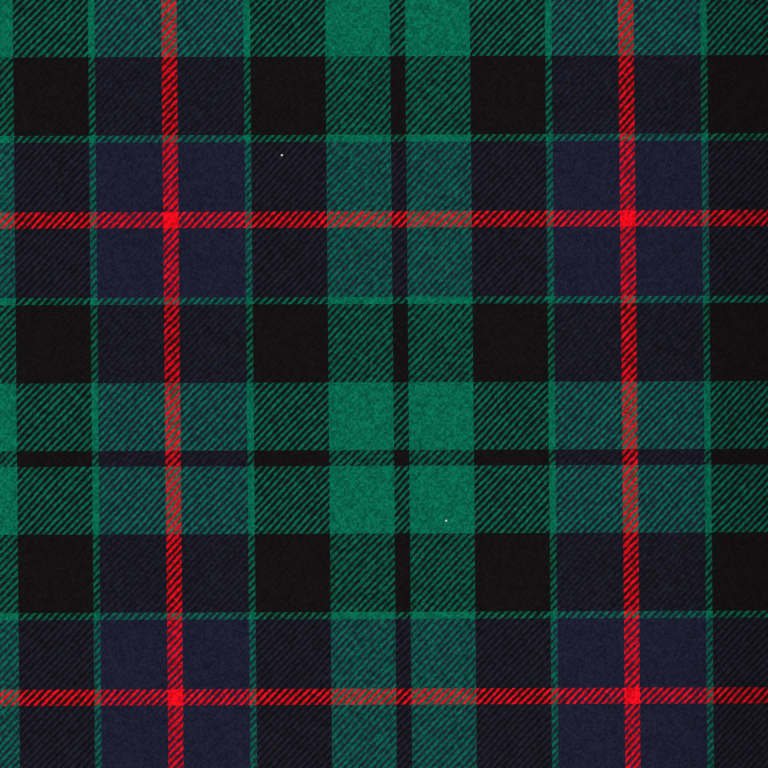
Reproduce this texture procedurally as a Shadertoy shader.

```glsl
// Woven tartan: one mirrored stripe sequence colours both warp and weft,
// and a soft, broken diagonal twill decides which of the two lies on top.
// Fibre grain, a slight skew, soft shading and lint make it look like cloth.

const vec3 RED   = vec3(0.93, 0.045, 0.115);
const vec3 NAVY  = vec3(0.115, 0.120, 0.195);
const vec3 BLACK = vec3(0.082, 0.074, 0.072);
const vec3 GREEN = vec3(0.035, 0.405, 0.305);
const vec3 LINT  = vec3(0.75, 0.78, 0.74);

const vec2 SETT_SIZE   = vec2(0.595, 0.6215);   // one full repeat
const vec2 SETT_ORIGIN = vec2(0.2245, 0.7145);  // centre of a red crossing
const vec2 SKEW        = vec2(0.0095, -0.0035); // lean of warp and weft

// Stripe edges, from the red centre (0) to the dark mirror line (1)
const float RED_EDGE    = 0.034;
const float LINE_CENTRE = 0.340;
const float LINE_HALF   = 0.015;
const float BLACK_EDGE  = 0.683;
const float GREEN_EDGE  = 0.967;

const float TWILL_RIBS = 62.0;  // diagonal ribs per repeat
const float WARP_COVER = 0.54;  // share of the surface shown by the warp
const float RIB_SOFT   = 0.17;  // rounding of the rib edges
const float RIB_BREAK  = 0.22;  // how far single threads disturb a rib
const float SHOW_THROUGH = 0.11; // lower yarn seen between the upper ones
const float RIB_SHADE  = 0.04;
const float GRAIN      = 0.50;
const float LINT_SIZE  = 0.0016;
const int   LINT_COUNT = 2;
const float TAU = 6.2831853;

float hash(vec2 p) {
    vec3 q = fract(vec3(p.xyx) * 0.1031);
    q += dot(q, q.yzx + 33.33);
    return fract((q.x + q.y) * q.z);
}

float valueNoise(vec2 p) {
    vec2 i = floor(p), f = fract(p);
    f = f * f * (3.0 - 2.0 * f);
    float low  = mix(hash(i), hash(i + vec2(1, 0)), f.x);
    float high = mix(hash(i + vec2(0, 1)), hash(i + vec2(1, 1)), f.x);
    return mix(low, high, f.y);
}

// Antialiased step: 0 below the edge, 1 above
float softStep(float edge, float x, float blur) {
    return smoothstep(edge - blur, edge + blur, x);
}

// Yarn colour at a position counted in repeats
vec3 yarnColour(float s, float blur) {
    float d = 2.0 * abs(s - floor(s + 0.5));
    vec3 c = mix(RED, NAVY, softStep(RED_EDGE, d, blur));
    c = mix(c, BLACK, softStep(LINE_CENTRE, d, blur));
    c = mix(GREEN, c, softStep(LINE_HALF, abs(d - LINE_CENTRE), blur));
    c = mix(c, GREEN, softStep(BLACK_EDGE, d, blur));
    return mix(c, BLACK, softStep(GREEN_EDGE, d, blur));
}

void mainImage(out vec4 fragColor, in vec2 fragCoord) {
    float pixel = 1.0 / iResolution.y;
    vec2 uv = fragCoord * pixel;

    // Cloth coordinates, in repeats
    vec2 cloth = (uv + SKEW * (uv.yx - 0.5) - SETT_ORIGIN) / SETT_SIZE;
    vec2 blur = 1.6 * pixel / SETT_SIZE;
    vec3 warp = yarnColour(cloth.x, blur.x);
    vec3 weft = yarnColour(cloth.y, blur.y);

    // Twill ribs rise to the right; waver and thread noise break them up
    vec2 thread = cloth * TWILL_RIBS * 4.0;
    float waver = 0.10 * sin(23.0 * cloth.x + 9.0 * cloth.y)
                + 0.06 * sin(41.0 * cloth.y - 17.0 * cloth.x);
    float phase = (cloth.x - cloth.y) * TWILL_RIBS + waver;
    float ribBlur = max(RIB_SOFT, 0.6 * TWILL_RIBS * blur.x);
    float rib = abs(fract(phase) - 0.5)
              + RIB_BREAK * (valueNoise(thread * 0.6 + 300.0) - 0.5);
    float weftOnTop = softStep(0.5 * WARP_COVER, rib, ribBlur);
    vec3 colour = mix(warp, weft, mix(SHOW_THROUGH, 1.0 - SHOW_THROUGH, weftOnTop));

    // Rib relief and fibre grain at thread scale
    float fibres = 0.75 * valueNoise(thread + 500.0)
                 + 0.25 * valueNoise(thread * 0.37 + 900.0) - 0.5;
    colour *= 1.0 + RIB_SHADE * cos(TAU * phase) + GRAIN * fibres;

    // Light falls off toward the right side
    colour *= 1.0 - 0.18 * smoothstep(0.82, 1.05, uv.x);

    // Stray lint specks
    for (int i = 0; i < LINT_COUNT; i++) {
        vec2 speck = fract(vec2(0.367, 0.798) + float(i) * vec2(0.214, -0.476));
        float d = length(uv - speck);
        colour = mix(LINT, colour, softStep(LINT_SIZE, d, 0.7 * pixel));
    }
    fragColor = vec4(clamp(colour, 0.0, 1.0), 1.0);
}
```
